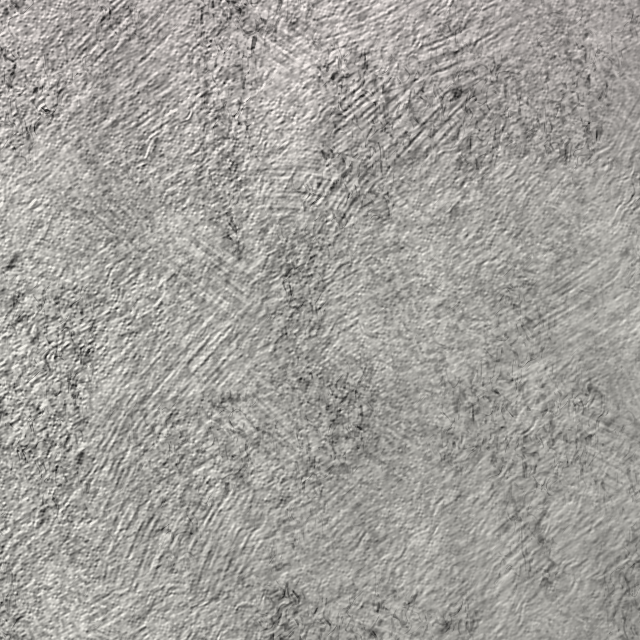
A Shadertoy shader for this texture:

```glsl
float hash(vec2 p) {
    vec3 q = fract(p.xyx * vec3(0.1031, 0.1030, 0.0973));
    q += dot(q, q.yzx + 33.33);
    return fract((q.x + q.y) * q.z);
}

float noise(vec2 p) {
    vec2 cell = floor(p), f = fract(p);
    f = f * f * (3.0 - 2.0 * f);
    float low = mix(hash(cell), hash(cell + vec2(1, 0)), f.x);
    float high = mix(hash(cell + vec2(0, 1)), hash(cell + vec2(1, 1)), f.x);
    return mix(low, high, f.y);
}

mat2 rotation(float angle) {
    float c = cos(angle), s = sin(angle);
    return mat2(c, -s, s, c);
}

float fbm(vec2 p) {
    float sum = 0.0, weight = 0.5;
    for (int i = 0; i < 4; i++) {
        sum += weight * noise(p);
        p = rotation(0.6) * p * 2.1 + 17.3;
        weight *= 0.55;
    }
    return sum / 1.01;
}

// Combed trowel patches: x is the ridge height, y the coverage
vec2 trowelStrokes(vec2 p, float patchesPerSide) {
    vec2 grid = p * patchesPerSide;
    vec2 home = floor(grid);
    vec2 strokes = vec2(0.0);
    for (int j = -1; j <= 1; j++) {
        for (int i = -1; i <= 1; i++) {
            vec2 cell = home + vec2(i, j);
            vec2 center = cell + 0.2 + 0.6 * vec2(hash(cell + 41.0), hash(cell + 83.0));
            float pick = hash(cell + 127.0);
            float lean = hash(cell + 211.0) - 0.5;
            float angle = pick < 0.65 ? 0.75 + 0.8 * lean : -0.6 + 1.0 * lean;
            vec2 q = rotation(angle) * (grid - center);
            float presence = hash(cell + 307.0);
            float strength = 0.15 + 0.7 * presence * presence;
            float cover = strength * (1.0 - smoothstep(0.25, 0.9, length(q * vec2(0.85, 1.1))));
            q.y += 0.35 * lean * q.x * q.x;
            float ridge = noise(q * vec2(2.5, 28.0) + 50.0 * pick + cell * 7.0) - 0.5;
            strokes += cover * vec2(ridge, 1.0);
        }
    }
    return strokes;
}

// Rough plaster surface, centred on zero
float plasterHeight(vec2 p, float fineness) {
    vec2 strokes = trowelStrokes(p, 8.0);
    vec2 warp = vec2(noise(p * 45.0), noise(p * 45.0 + 60.0)) - 0.5;
    vec2 q = p + 0.014 * warp;
    float rising = noise(rotation(0.85) * q * vec2(75.0, 185.0) + 9.0);
    float falling = noise(rotation(-0.75) * q * vec2(85.0, 180.0) + 23.0);
    float turn = smoothstep(0.5, 0.7, noise(p * 8.0 + 90.0));
    float coarse = mix(rising, falling, turn) - 0.5;
    float fine = noise(rotation(0.5) * p * vec2(230.0, 290.0) + 31.0) - 0.5;
    float grain = 0.75 * coarse + 0.6 * fineness * fine;
    return grain * (1.0 - 0.4 * min(strokes.y, 1.0)) + 0.85 * strokes.x;
}

// Thin broken cracks along the contours of stretched noise
float crevices(vec2 p, float angle, float seed) {
    float field = noise(rotation(angle) * p * vec2(50.0, 105.0) + seed);
    float line = 1.0 - smoothstep(0.02, 0.15, abs(field - 0.5));
    return line * smoothstep(0.45, 0.75, noise(p * 85.0 + seed));
}

// Faint vertical scratches and small pits, gathered in worn areas
float wornMarks(vec2 p) {
    float worn = smoothstep(0.36, 0.7, fbm(p * vec2(11.0, 6.0) + 5.0));
    vec2 q = p + 0.014 * (vec2(noise(p * 50.0), noise(p * 65.0 + 8.0)) - 0.5);
    float breaks = smoothstep(0.3, 0.7, noise(q * 130.0 + 3.0));
    float scratches = smoothstep(0.6, 0.9, noise(q * vec2(225.0, 42.0) + 70.0));
    float pits = smoothstep(0.6, 0.9, noise(q * vec2(210.0, 150.0) + 15.0));
    float cracks = crevices(q, 0.9, 12.0) + 0.7 * crevices(q, 1.5, 57.0);
    return worn * (0.75 * scratches * breaks + 0.6 * pits) + (0.2 + 0.35 * worn) * cracks;
}

void mainImage(out vec4 fragColor, in vec2 fragCoord) {
    vec2 p = fragCoord / iResolution.y;

    // Surface detail softens towards the lower right
    float softness = smoothstep(0.35, 1.5, p.x + 0.5 * (1.0 - p.y));
    float contrast = mix(1.1, 0.6, softness);
    float fineness = mix(1.1, 0.65, softness);

    // Relief lit from the upper left
    vec2 lightStep = 0.0014 * normalize(vec2(-0.6, 0.8));
    float shadeSide = plasterHeight(p - lightStep, fineness);
    float lightSide = plasterHeight(p + lightStep, fineness);
    float relief = 0.52 * (shadeSide - lightSide) + 0.13 * (shadeSide + lightSide);

    // Broad tone, cloudy mottling and worn marks
    float tone = 0.688 - 0.045 * softness - 0.02 * (1.0 - p.y);
    tone += 0.21 * (fbm(p * vec2(5.0, 3.5) + 2.0) - 0.5);
    tone += 0.11 * (fbm(p * vec2(32.0, 20.0) + 40.0) - 0.5);
    tone += contrast * (relief - 0.3 * wornMarks(p));

    // Warm grey, slightly pink near the top
    vec3 warmGrey = vec3(1.008, 1.0, 0.97);
    vec3 pinkGrey = vec3(1.025, 0.993, 0.978);
    vec3 tint = mix(warmGrey, pinkGrey, smoothstep(0.55, 1.0, p.y));
    fragColor = vec4(clamp(tone, 0.16, 0.95) * tint, 1.0);
}
```
